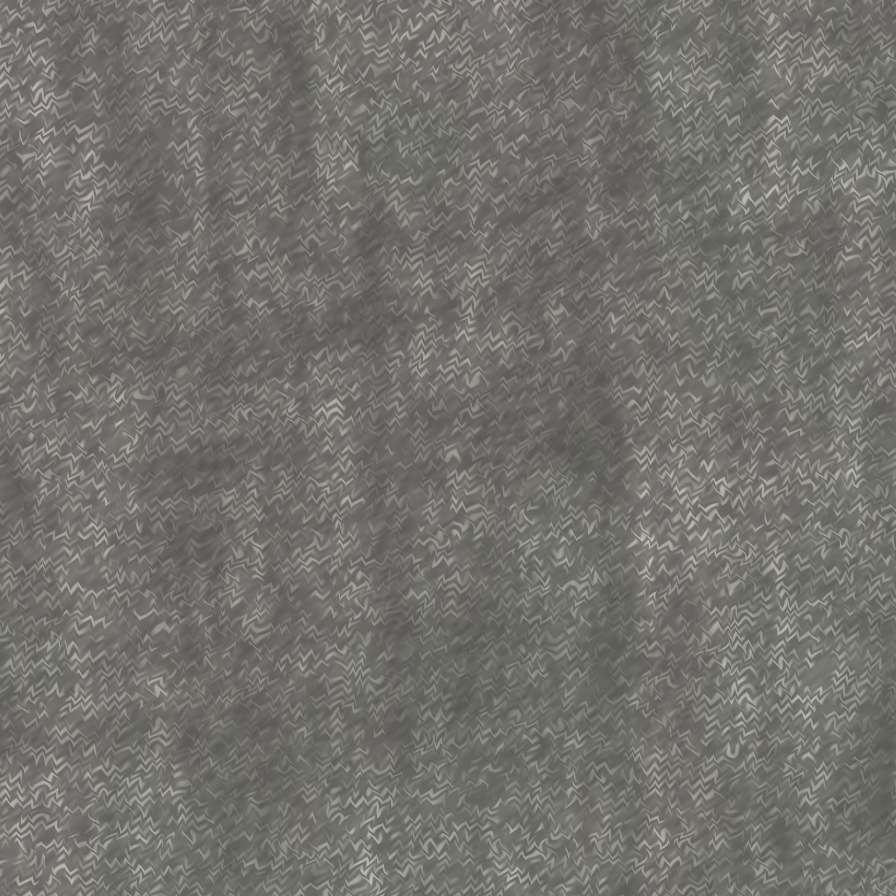
Write a Shadertoy shader that draws this texture.

```glsl
// Worn grey knitted cloth: rows of small slanted zigzag stitches, lit unevenly,
// over soft vertical streaks, faint tilted bands and drifting warm/green tints.
// Stitches are a skewed triangle wave; all irregularity comes from value noise.

const float BASE_TONE = 0.414;
const vec2 STITCH_COUNT = vec2(76.0, 104.0);
const vec3 MAUVE_GREY = vec3(1.015, 0.980, 0.958);
const vec3 GREEN_GREY = vec3(0.990, 1.000, 0.943);

float hash(vec2 p) {
    return fract(sin(dot(p, vec2(127.1, 311.7))) * 43758.5453);
}

float noise(vec2 p) {
    vec2 cell = floor(p);
    vec2 f = fract(p);
    f = f * f * (3.0 - 2.0 * f);
    float low = mix(hash(cell), hash(cell + vec2(1.0, 0.0)), f.x);
    float high = mix(hash(cell + vec2(0.0, 1.0)), hash(cell + vec2(1.0, 1.0)), f.x);
    return mix(low, high, f.y);
}

// Noise centred on zero, offset by a seed
float wobble(vec2 p, float seed) {
    return noise(p + seed * 17.3) - 0.5;
}

// Long rising stroke followed by a short falling one
float skewedWave(float x, float peak) {
    float t = fract(x);
    return min(t / peak, (1.0 - t) / (1.0 - peak));
}

// Brightness of the zigzag yarn, 0 in the gaps to 1 on lit strokes
float stitches(vec2 p, vec2 count) {
    vec2 g = p * count;
    g += vec2(1.0, 0.9) * vec2(wobble(g * 0.6, 1.0), wobble(g * 0.7, 2.0));
    float row = g.y - 0.85 * skewedWave(g.x, 0.66);
    float id = floor(row);
    float yarn = smoothstep(0.1, 0.95, 0.5 - 0.5 * cos(6.28318 * fract(row)));
    float lit = noise(vec2(g.x * 1.7 + 9.0 * hash(vec2(id, 3.0)), id));
    return yarn * smoothstep(0.1, 0.95, lit);
}

// Fine fibres running up to the right
float fibres(vec2 p) {
    vec2 q = vec2(0.8 * p.x + 0.6 * p.y, 0.8 * p.y - 0.6 * p.x);
    return wobble(q * vec2(75.0, 190.0), 3.0);
}

// Vertical wear streaks of several widths
float streaks(vec2 p) {
    vec2 q = vec2(p.x + 0.05 * p.y, p.y);
    return 0.50 * wobble(q * vec2(24.0, 4.0), 4.0)
         + 0.50 * wobble(q * vec2(48.0, 7.0), 5.0)
         + 0.25 * wobble(q * vec2(95.0, 13.0), 6.0);
}

// Faint bands along the tilted knitting rows, and broad patches
float bands(vec2 p) {
    vec2 q = vec2(p.x, p.y - 0.14 * p.x);
    return 0.40 * wobble(q * vec2(4.0, 24.0), 7.0)
         + 0.45 * wobble(p * 9.0, 8.0);
}

vec3 clothTint(vec2 p) {
    float drift = 0.5 + 0.45 * (p.x - p.y)
                + 0.7 * wobble(p * vec2(7.0, 5.0), 9.0)
                + 0.4 * wobble(p * vec2(32.0, 12.0), 10.0);
    return mix(MAUVE_GREY, GREEN_GREY, clamp(drift, 0.0, 1.0));
}

void mainImage(out vec4 fragColor, in vec2 fragCoord) {
    vec2 p = fragCoord / iResolution.y;

    // Worn areas are darker and show their stitches less
    float wear = streaks(p) + bands(p);
    float relief = clamp(1.0 + 1.5 * wear, 0.35, 1.6);

    float tone = BASE_TONE + 0.075 * wear;
    tone += 0.165 * relief * stitches(p, STITCH_COUNT);
    tone += 0.075 * fibres(p);

    fragColor = vec4(tone * clothTint(p), 1.0);
}
```
